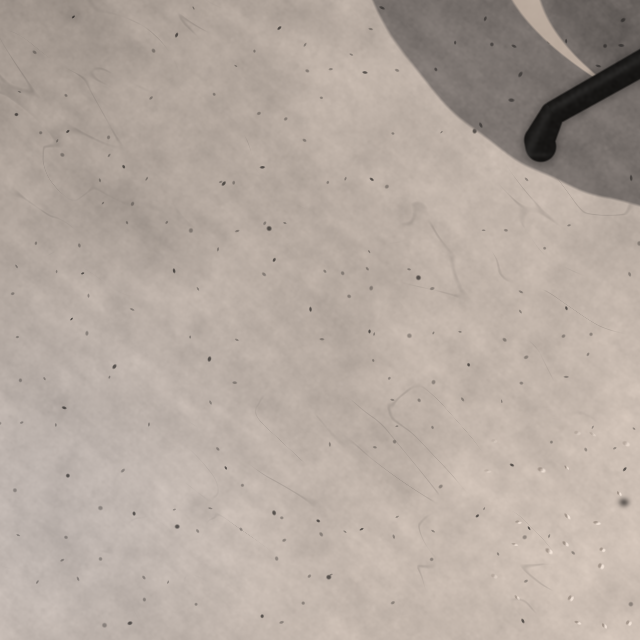
Reproduce this texture procedurally as a WebGL 1 fragment shader.

```glsl
precision highp float;
// Pale weathered stone floor with a grey inlaid disc and a bent black tube leg.

uniform vec2 u_resolution;

float hash(vec2 p) {
  vec3 q = fract(vec3(p.xyx) * 0.1031);
  q += dot(q, q.yzx + 33.33);
  return fract((q.x + q.y) * q.z);
}

vec2 hash2(vec2 p) {
  return vec2(hash(p), hash(p + 47.3));
}

mat2 rotation(float a) {
  return mat2(cos(a), sin(a), -sin(a), cos(a));
}

// Soft cellular noise: signed bumps around one jittered point per cell.
float cellNoise(vec2 p) {
  vec2 cell = floor(p);
  float sum = 0.0;
  for (int j = -1; j <= 1; j++) {
    for (int i = -1; i <= 1; i++) {
      vec2 id = cell + vec2(float(i), float(j));
      vec2 d = p - id - hash2(id);
      float bump = max(0.0, 1.0 - dot(d, d));
      sum += (hash(id + 91.7) * 2.0 - 1.0) * bump * bump;
    }
  }
  return sum;
}

float layeredNoise(vec2 p) {
  float sum = 0.0;
  float gain = 0.5;
  for (int i = 0; i < 4; i++) {
    sum += gain * cellNoise(p);
    p = rotation(0.6) * p * 2.1 + 17.0;
    gain *= 0.6;
  }
  return sum;
}

// Scattered oval pits; density is the share of cells that hold one.
float specks(vec2 uv, float scale, float density, float radius, float blur) {
  vec2 p = uv * scale;
  vec2 id = floor(p);
  vec2 d = rotation(6.28 * hash(id + 5.0)) * (p - id - 0.25 - 0.5 * hash2(id));
  d.y *= 1.0 + 1.2 * hash(id + 23.0);
  float r = radius * mix(0.5, 1.0, hash(id + 61.0));
  float present = step(hash(id + 11.0), density);
  return present * (1.0 - smoothstep(r * 0.4, r + blur * scale, length(d)));
}

float glow(vec2 uv, vec2 center, vec2 size) {
  vec2 d = (uv - center) / size;
  return exp(-dot(d, d));
}

// Tapered capsule: x is the distance, y is the cross position from -1 to 1.
vec2 tube(vec2 p, vec2 a, vec2 b, float ra, float rb) {
  vec2 axis = b - a;
  vec2 q = p - a;
  float h = clamp(dot(q, axis) / dot(axis, axis), 0.0, 1.0);
  float r = mix(ra, rb, h);
  float side = (axis.x * q.y - axis.y * q.x) / length(axis);
  return vec2(length(q - axis * h) - r, clamp(side / r, -1.0, 1.0));
}

float cover(float d, float blur) {
  return 1.0 - smoothstep(-blur, blur, d);
}

vec3 stone(vec2 uv, float mottle, float streak) {
  float v = 0.742 + 0.05 * (uv.x - uv.y);
  v -= 0.08 * glow(uv, vec2(0.0, 1.0), vec2(0.3, 0.28));
  v -= 0.045 * glow(uv, vec2(0.24, 0.66), vec2(0.15, 0.08));
  v -= 0.035 * glow(uv, vec2(0.88, 0.57), vec2(0.12, 0.07));
  v -= 0.02 * glow(uv, vec2(0.55, 0.45), vec2(0.2, 0.2));
  v += 0.035 * glow(uv, vec2(1.0, 0.25), vec2(0.25, 0.25));
  v += 0.045 * mottle + 0.028 * streak;
  float cool = glow(uv, vec2(0.05, 0.2), vec2(0.35, 0.35));
  return v * mix(vec3(1.0, 0.932, 0.878), vec3(1.0, 0.95, 0.92), cool);
}

void main() {
  vec2 uv = gl_FragCoord.xy / u_resolution;
  float px = 1.0 / min(u_resolution.x, u_resolution.y);

  // Grain runs down to the right.
  vec2 along = rotation(0.7) * uv;
  along += 0.006 * vec2(sin(uv.y * 23.0), sin(uv.x * 19.0 + uv.y * 7.0));
  float mottle = layeredNoise(uv * 9.0) + 0.7 * layeredNoise(uv * 42.0);
  float streak = layeredNoise(along * vec2(6.0, 34.0));
  float fine = cellNoise(uv * 190.0);
  vec3 color = stone(uv, mottle, streak) + 0.008 * fine;

  // Thin broken veins and dark pits.
  float vein = 1.0 - smoothstep(0.0, 0.05, abs(cellNoise(along * vec2(9.0, 26.0) + 3.0)));
  float veinPatch = smoothstep(0.1, 0.5, layeredNoise(uv * 7.0 + 31.0));
  color *= 1.0 - 0.09 * vein * veinPatch;
  color *= 1.0 - 0.55 * specks(uv, 13.0, 0.28, 0.055, px);
  color *= 1.0 - 0.28 * specks(uv + 0.37, 29.0, 0.22, 0.11, px);
  color *= 1.0 - 0.5 * glow(uv, vec2(0.975, 0.215), vec2(0.008, 0.007));

  // Glossy chips in the lower right.
  float chipArea = smoothstep(0.7, 0.85, uv.x) * (1.0 - smoothstep(0.25, 0.38, uv.y));
  float chipLight = specks(uv, 24.0, 0.4, 0.11, px);
  float chipDark = specks(uv + vec2(0.004, -0.002), 24.0, 0.4, 0.11, px);
  color += chipArea * (0.13 * chipLight - 0.16 * chipDark);

  // Grey disc with a pale tapering inlay.
  float discDist = length(uv - vec2(1.103, 1.2445)) - 0.575 + 0.0015 * sin(uv.x * 60.0);
  float drop = 1.0 - uv.y;
  float inlayX = 0.822 + 0.45 * drop + 3.8 * drop * drop;
  float inlayDist = (abs(uv.x - inlayX) - mix(0.022, 0.005, drop / 0.115)) * 0.75;
  float inlay = cover(inlayDist, 1.5 * px) * cover(drop - 0.125, 2.0 * px);
  float grey = 0.475 + 0.04 * mottle + 0.035 * streak + 0.012 * fine;
  grey -= 0.06 * smoothstep(0.0, 0.06, uv.x - inlayX) * cover(drop - 0.15, 0.06);
  grey -= 0.05 * glow(uv, vec2(0.9, 0.77), vec2(0.06, 0.03));
  vec3 greyStone = grey * vec3(1.0, 0.94, 0.905);
  greyStone *= 1.0 - 0.4 * specks(uv + 0.13, 23.0, 0.45, 0.12, px);
  vec3 discColor = mix(greyStone, vec3(0.73, 0.67, 0.62) + 0.02 * mottle, inlay);
  color = mix(color, discColor, cover(discDist, 2.0 * px));

  // Black leg: long rail, bent neck and rounded foot.
  vec2 rail = tube(uv, vec2(1.05, 0.928), vec2(0.866, 0.824), 0.021, 0.019);
  vec2 neck = tube(uv, vec2(0.863, 0.822), vec2(0.843, 0.781), 0.019, 0.024);
  vec2 foot = tube(uv, vec2(0.843, 0.781), vec2(0.845, 0.771), 0.024, 0.024);
  float legDist = min(rail.x, min(neck.x, foot.x));
  float side = rail.x < neck.x ? -rail.y : -neck.y;
  float sheen = exp(-pow((side - 0.35) / 0.35, 2.0));
  float rim = glow(uv, vec2(0.845, 0.758), vec2(0.018, 0.004));
  vec3 black = vec3(0.085, 0.08, 0.075) + 0.06 * sheen + 0.04 * rim + 0.01 * fine;
  color *= 1.0 - 0.25 * cover(legDist - 0.004, 0.012) * cover(discDist, 0.01);
  color = mix(color, black, cover(legDist, 1.3 * px));

  gl_FragColor = vec4(clamp(color, 0.0, 1.0), 1.0);
}
```
